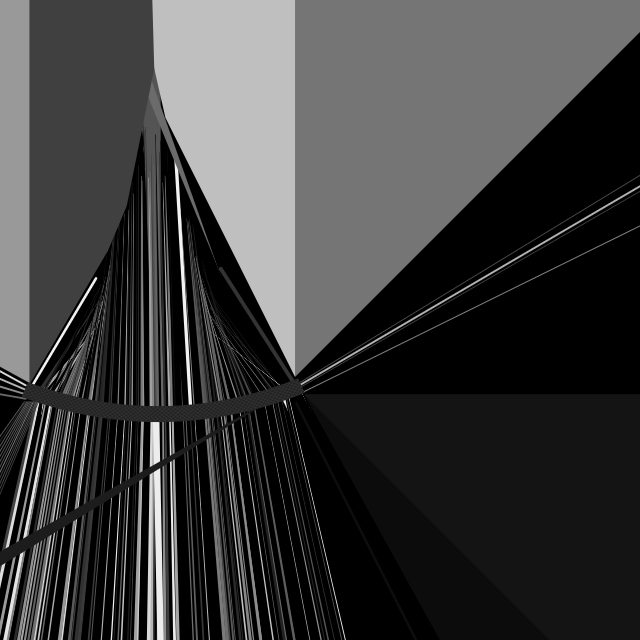
Write a Shadertoy shader that draws this background.

```glsl
float px;

float hash(float n) { return fract(sin(n * 127.1) * 4375.85); }

float fill(float d) { return clamp(d / px + 0.5, 0.0, 1.0); }

// Signed distance to the line a-b, positive on its left
float side(vec2 p, vec2 a, vec2 b) {
    vec2 e = normalize(b - a);
    return dot(p - a, vec2(-e.y, e.x));
}

// Open wedge from a tip, between a left and a right far point
float wedge(vec2 p, vec2 tip, vec2 l, vec2 r) {
    return fill(min(side(p, tip, l), -side(p, tip, r)));
}

float ray(vec2 p, vec2 a, vec2 b, float w) {
    vec2 e = b - a;
    float t = clamp(dot(p - a, e) / dot(e, e), 0.0, 1.0);
    return fill(w - length(p - a - e * t));
}

float arcHeight(float x) { return 0.353 + 0.885 * (x - 0.247) * (x - 0.247); }

void mainImage(out vec4 fragColor, in vec2 fragCoord) {
    px = 1.0 / iResolution.y;
    vec2 p = fragCoord / iResolution.xy;
    float arc = arcHeight(p.x);
    float above = fill(p.y - arc);

    // Flat upper panels
    float panels = mix(0.6, 0.25, fill(p.x - 0.046));
    panels = mix(panels, 0.75, fill(p.x - 0.241 + 0.028 * (p.y - 0.893)));
    panels = mix(panels, 0.46, fill(p.x - 0.461));
    float ground = max(max(0.427 - 0.55 * p.x, p.x - 0.05), arc);
    float shade = panels * fill((p.y - ground) * 0.75);

    // Lower right planes
    float plane = mix(0.048, 0.08, fill(side(p, vec2(0.475, 0.384), vec2(0.859, 0.0))));
    shade = mix(shade, plane, fill(0.384 - p.y) * fill(side(p, vec2(0.475, 0.384), vec2(0.687, 0.0))));

    // Tent bounded by the envelope of the streaks
    float left = min(min(0.047 + 0.587 * (p.y - 0.401), 0.169 + 0.42 * (p.y - 0.609)),
                     0.241 + 0.2 * (p.y - 0.893));
    float right = max(0.461 - 0.5 * (p.y - 0.411), 0.241 - 0.227 * (p.y - 0.893));
    float tent = fill(min(p.x - left, right - p.x)) * above;
    float inner = 0.33 * fill(min(p.x - 0.224 - 0.04 * (0.798 - p.y), 0.251 - p.x));

    // Spikes above the arc and a spreading fan below it
    float fan = 0.0;
    for (float i = 0.0; i < 110.0; i++) {
        float h = hash(i + 1.0), k = hash(i + 47.3);
        float s = mix(0.052, 0.452, (i + h) / 110.0);
        float d = s - 0.247;
        float base = arcHeight(s);
        float tipY = 0.56 + 0.25 * exp(-80.0 * d * d) - 0.09 * k;
        float tipX = 0.24 + 0.095 * tanh(d / 0.12);
        float f = (p.y - base) / (tipY - base);
        float w = mix(0.0006, 0.0032, h * h) * (1.15 - f);
        float spike = fill(w - abs(p.x - mix(s, tipX, f))) * fill(tipY - p.y);
        inner = mix(inner, 0.7 * k * k * step(0.3, k), spike);

        float depth = max(base - p.y, 0.0);
        float x = 0.247 + d * (1.0 + 1.15 * depth);
        float lower = fill(mix(0.0004, 0.003, h * h) * (0.7 + 2.0 * depth) - abs(p.x - x));
        fan = mix(fan, 0.95 * k * k * step(0.35, k), lower);
    }

    // Brightest streaks inside the tent
    inner = mix(inner, 0.72, wedge(p, vec2(0.222, 0.81), vec2(0.249, 0.36), vec2(0.241, 0.36)));
    inner = mix(inner, 0.0, fill(0.007 - abs(p.x - 0.293 + 0.07 * (p.y - 0.365))) * fill(0.73 - p.y));
    inner = mix(inner, 0.95, ray(p, vec2(0.275, 0.75), vec2(0.298, 0.36), 0.0026));
    inner = mix(inner, 0.42, wedge(p, vec2(0.338, 0.588), vec2(0.427, 0.37), vec2(0.415, 0.37)));
    inner = mix(inner, 0.2, ray(p, vec2(0.345, 0.58), vec2(0.457, 0.405), 0.003));
    inner = mix(inner, 0.95, ray(p, vec2(0.15, 0.565), vec2(0.052, 0.4), 0.002));
    shade = mix(shade, inner, tent);

    // Large white wedges in the lower fan
    float below = 1.0 - above;
    fan = mix(fan, 0.93, fill(0.005 - abs(p.x - 0.244 - 0.02 * (0.34 - p.y))));
    fan = mix(fan, 0.0, wedge(p, vec2(0.446, 0.37), vec2(0.671, 0.0), vec2(0.498, 0.0)));
    fan = mix(fan, 0.93, wedge(p, vec2(0.449, 0.36), vec2(0.625, 0.0), vec2(0.513, 0.0)));
    fan = mix(fan, 0.05, ray(p, vec2(0.463, 0.37), vec2(0.65, 0.0), 0.002));
    fan = mix(fan, 0.0, wedge(p, vec2(0.068, 0.37), vec2(0.045, 0.0), vec2(-0.25, 0.0)));
    fan = mix(fan, 0.97, wedge(p, vec2(0.065, 0.355), vec2(0.027, 0.0), vec2(-0.018, 0.0)));
    float fanArea = below * fill(-side(p, vec2(0.475, 0.384), vec2(0.687, 0.0)));
    shade = mix(shade, fan, fanArea * fill(p.x - 0.04 + 0.5 * (0.39 - p.y)));
    shade = mix(shade, 0.95, wedge(p, vec2(0.468, 0.392), vec2(0.687, 0.0), vec2(0.671, 0.0)) * below);

    // Side rays on the left
    for (float i = 0.0; i < 12.0; i++) {
        float h = hash(i + 9.0);
        shade = mix(shade, 0.12 + 0.4 * h, ray(p, vec2(0.038 + 0.002 * i, 0.372), vec2(-0.02, 0.29 - 0.01 * i), 0.0007));
    }
    for (float i = 0.0; i < 4.0; i++) {
        float y = 0.42 - 0.012 * i;
        shade = mix(shade, 0.85 - 0.15 * i, ray(p, vec2(0.04, y - 0.022 + 0.005 * i), vec2(0.0, y), 0.0015));
    }

    // Side rays on the right
    vec2 hub = vec2(0.468, 0.402);
    shade = mix(shade, 0.11, wedge(p, hub, vec2(1.0, 0.728), vec2(1.0, 0.702)));
    shade = mix(shade, 0.3, ray(p, hub, vec2(1.0, 0.726), 0.0007));
    shade = mix(shade, 0.7, ray(p, hub - vec2(0.0, 0.004), vec2(1.0, 0.709), 0.0015));
    shade = mix(shade, 0.25, ray(p, hub - vec2(0.0, 0.008), vec2(1.0, 0.701), 0.0007));
    shade = mix(shade, 0.5, ray(p, vec2(0.475, 0.388), vec2(1.0, 0.647), 0.0008));

    // Curved woven band
    float slope = 1.77 * (p.x - 0.247);
    float across = (p.y - arc) / sqrt(1.0 + slope * slope);
    float along = p.x - 0.255 + (p.y - arc) * slope;
    float weave = 0.16 + 0.035 * sin(900.0 * along) * sin(1100.0 * across);
    shade = mix(shade, weave, fill(min(0.0125 - abs(across), 0.216 - abs(along))));

    fragColor = vec4(vec3(shade), 1.0);
}
```
